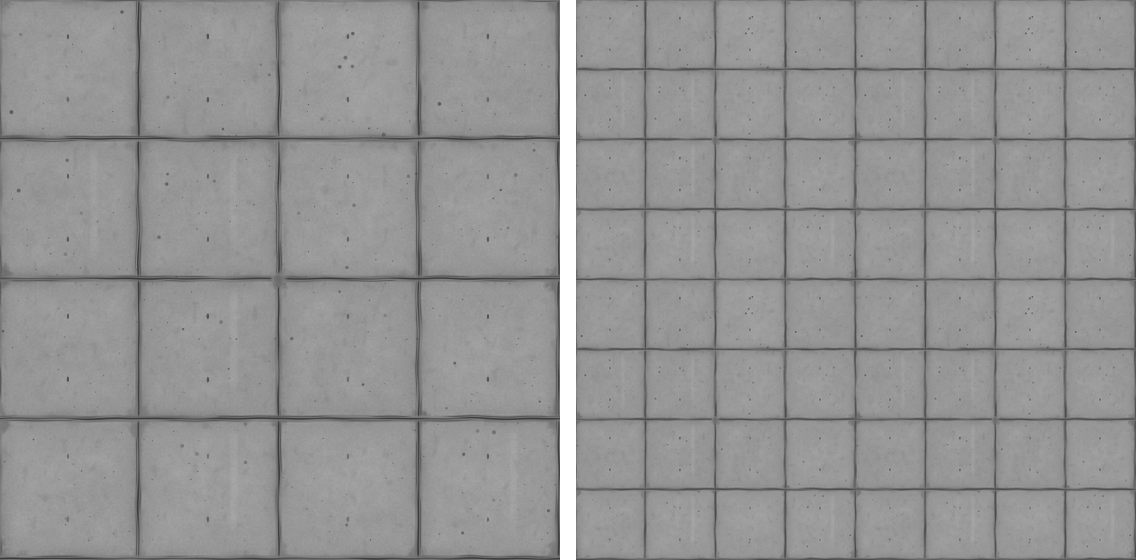
Left: one tile. Right: repeated 2 by 2.
Reproduce this texture procedurally as a Shadertoy shader.

```glsl
const float PANELS = 4.0;                       // repeats across and down
const vec2 JOINT_SHIFT = vec2(0.010, -0.010);   // panel units from here on
const float BAND_HALF = 0.022;
const float CRACK_HALF = 0.0055;
const float HOLE_X = 0.495;
const vec2 HOLE_HEIGHTS = vec2(0.28, 0.73);
const vec2 HOLE_RADII = vec2(0.009, 0.018);
const vec2 FILLED_CORNER = vec2(2.0);           // junction patched with cement
const float CONCRETE = 0.605;
const float BAND_TONE = 0.47;
const float CRACK_TONE = 0.23;
const float STAIN_TONE = 0.33;
const float PIT_TONE = 0.29;
const float PORE_GRID = 72.0;

vec2 hash22(vec2 p) {
    vec3 q = fract(p.xyx * vec3(0.1031, 0.1030, 0.0973));
    q += dot(q, q.yzx + 33.33);
    return fract((q.xx + q.yz) * q.zy);
}

float corner(vec2 cell, vec2 offset, vec2 period, float seed) {
    float a = 6.2832 * hash22(mod(cell, period) + seed).x;
    return dot(vec2(cos(a), sin(a)), offset);
}

// Gradient noise that wraps over the canvas, about -0.7 to 0.7
float noise(vec2 uv, vec2 period, float seed) {
    vec2 p = uv * period, i = floor(p), f = p - i;
    vec2 u = f * f * f * (f * (f * 6.0 - 15.0) + 10.0), e = vec2(1.0, 0.0);
    float low = mix(corner(i, f, period, seed), corner(i + e.xy, f - e.xy, period, seed), u.x);
    float high = mix(corner(i + e.yx, f - e.yx, period, seed), corner(i + e.xx, f - e.xx, period, seed), u.x);
    return mix(low, high, u.y);
}

float fbm(vec2 uv, float period, float seed) {
    float sum = 0.0, amp = 0.6;
    for (int i = 0; i < 5; i++) {
        sum += amp * noise(uv, vec2(period), seed + float(i) * 17.0);
        period *= 2.0;
        amp *= 0.6;
    }
    return sum;
}

float band(float d, float halfWidth, float aa) {
    return 1.0 - smoothstep(halfWidth - aa, halfWidth + aa, abs(d));
}

float segment(vec2 p, vec2 a, vec2 b) {
    vec2 ab = b - a;
    return length(p - a - ab * clamp(dot(p - a, ab) / dot(ab, ab), 0.0, 1.0));
}

// Worn groove: soft band, broken side lines and a dark central crack
float addJoint(float tone, float s, vec2 uv, vec2 period, float keep, float aa) {
    float streak = noise(uv, period, 3.0);
    float wear = noise(uv, period * vec2(0.5), 41.0) + 0.5 * streak;
    float lip = band(abs(s) - 0.031, 0.004, 0.006);
    tone += 0.025 * lip * keep * smoothstep(-0.1, 0.4, wear);
    tone = mix(tone, BAND_TONE - 0.12 * streak, 0.85 * keep * band(s, BAND_HALF, aa + 0.005));
    float sideLine = band(s - 0.015 * sign(wear), 0.004, aa);
    tone = mix(tone, CRACK_TONE + 0.08, keep * sideLine * smoothstep(0.0, 0.25, abs(wear)) * 0.75);
    float crack = band(s + 0.003 * streak, CRACK_HALF, aa);
    return mix(tone, CRACK_TONE, keep * crack * (0.55 + 0.45 * smoothstep(-0.3, 0.2, wear)));
}

void mainImage(out vec4 fragColor, in vec2 fragCoord) {
    vec2 uv = fragCoord / iResolution.xy;
    float aa = 0.7 * PANELS / min(iResolution.x, iResolution.y);
    vec2 q = uv * PANELS + JOINT_SHIFT;
    vec2 f = fract(q), cell = mod(floor(q), PANELS), node = mod(round(q), PANELS);
    vec2 id = hash22(cell + 7.0), nodeId = hash22(node + 61.0);
    vec2 wobble = 0.012 * vec2(noise(uv, vec2(16.0), 5.0), noise(uv, vec2(16.0), 9.0));
    vec2 s = q - round(q) + wobble;

    // Mottled concrete
    float mottle = fbm(uv, 10.0, 11.0), rough = fbm(uv, 48.0, 23.0);
    float tone = CONCRETE + 0.018 * (id.x - 0.5) + 0.045 * mottle + 0.035 * rough;
    tone += 0.025 * noise(uv, vec2(230.0), 31.0);
    tone -= 0.035 * smoothstep(0.25, 0.6, noise(uv, vec2(56.0, 40.0), 71.0));

    // Faint scratches and a pale vertical streak on some panels
    for (int i = 0; i < 4; i++) {
        vec2 r = hash22(cell * 5.0 + float(i) * 13.0 + 2.0);
        vec2 a = 0.12 + 0.65 * r;
        vec2 b = a + vec2(0.06 + 0.06 * id.y, 0.08 + 0.2 * r.x);
        tone -= 0.03 * band(segment(f, a, b), 0.004, aa + 0.006) * step(0.4, r.y) * (0.6 + rough);
    }
    float streakMask = step(0.78, id.y) * smoothstep(0.1, 0.3, f.y) * (1.0 - smoothstep(0.85, 0.95, f.y));
    tone += 0.025 * band(f.x - 0.68, 0.025, aa + 0.008) * streakMask;

    // Grime along edges and at junctions
    float edge = min(abs(s.x), abs(s.y));
    float grime = exp(-edge * 19.0) * smoothstep(-0.5, 0.55, mottle + 0.6 * rough);
    tone -= 0.17 * grime;
    float spread = length(s * vec2(1.5, 1.0)) - 0.05 - 0.08 * nodeId.x;
    float stain = 1.0 - smoothstep(-0.06, 0.04, spread + 0.12 * rough);
    tone = mix(tone, STAIN_TONE, stain * (0.15 + 0.45 * nodeId.y));

    // Joints, interrupted at the filled junction
    float filled = all(equal(node, FILLED_CORNER)) ? 1.0 : 0.0;
    float keep = 1.0 - filled * (1.0 - smoothstep(0.035, 0.065, length(s) + 0.03 * rough));
    tone = addJoint(tone, s.x, uv, vec2(120.0, 14.0), keep, aa);
    tone = addJoint(tone, s.y, uv, vec2(14.0, 120.0), keep, aa);

    // Two tie holes in each panel
    for (int i = 0; i < 2; i++) {
        float h = hash22(cell + float(i) * 29.0).x;
        float d = length((f - vec2(HOLE_X, HOLE_HEIGHTS[i])) / HOLE_RADII) - 1.0 + 0.5 * rough;
        float hole = 1.0 - smoothstep(-0.35, 0.35, d);
        tone = mix(tone, PIT_TONE, hole * (0.45 + 0.5 * h));
    }

    // Scattered pores, a few of them large
    vec2 poreCell = floor(uv * PORE_GRID), r = hash22(poreCell + 101.0);
    vec2 place = 0.3 + 0.4 * hash22(poreCell + 211.0);
    float radius = mix(0.07, 0.25, smoothstep(0.985, 1.0, r.x));
    float pore = band(length(fract(uv * PORE_GRID) - place), radius, aa * PORE_GRID / PANELS);
    tone = mix(tone, PIT_TONE, pore * step(0.93, r.x) * (0.3 + 0.5 * r.y));

    fragColor = vec4(vec3(clamp(tone, 0.0, 1.0)), 1.0);
}
```
